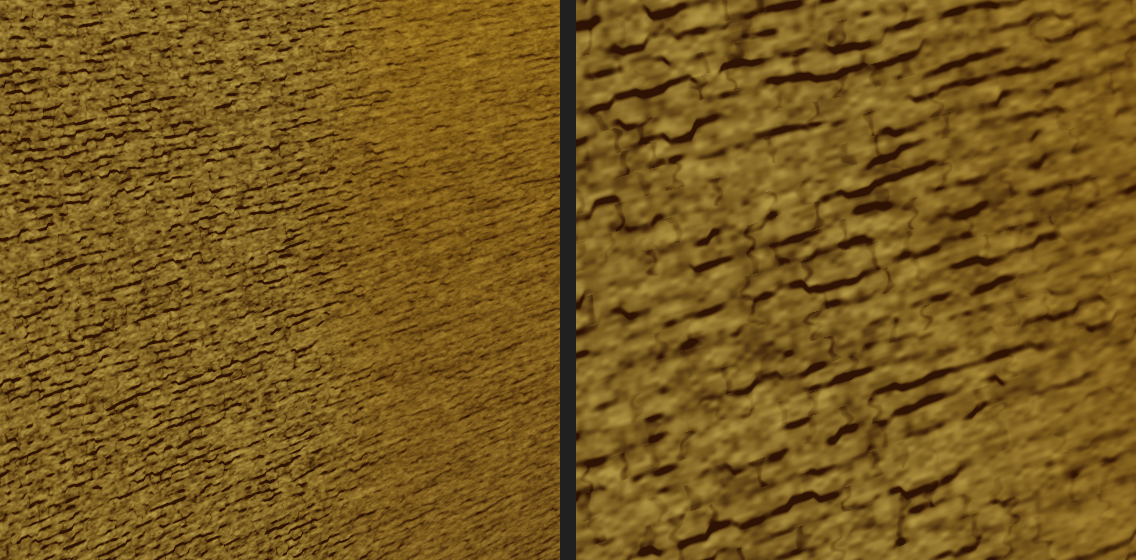
Left: the whole. Right: its middle third, enlarged.
Give the GLSL for this texture, as a WebGL 2 fragment shader.

```glsl
#version 300 es
precision highp float;
// Coarse mustard cloth: slanted rows of yarn that fan out toward the lower right.
// Rows come from a bent coordinate; noise along each row opens short dark gaps
// between the yarns, and finer noise adds stitches, fuzz and uneven light.
uniform vec2 u_resolution;
out vec4 fragColor;

float hash(vec2 cell) {
    uvec2 q = uvec2(ivec2(cell)) * uvec2(1597334673u, 3812015801u);
    uint h = (q.x ^ q.y) * 1597334673u;
    h = (h ^ (h >> 15)) * 2246822519u;
    h ^= h >> 13;
    return float(h >> 8) / 16777216.0;
}

float noise(vec2 p) {
    vec2 i = floor(p), f = fract(p);
    f = f * f * (3.0 - 2.0 * f);
    return mix(mix(hash(i), hash(i + vec2(1, 0)), f.x),
               mix(hash(i + vec2(0, 1)), hash(i + vec2(1, 1)), f.x), f.y);
}

// Noise that runs along one row and is unrelated to its neighbours.
float rowNoise(float along, float row) {
    float i = floor(along), f = smoothstep(0.0, 1.0, along - i);
    return mix(hash(vec2(i, row)), hash(vec2(i + 1.0, row)), f);
}

vec3 clothColour(float tone) {
    vec3 shade = vec3(0.18, 0.07, 0.01);
    vec3 body = vec3(0.475, 0.355, 0.11);
    vec3 lit = vec3(0.69, 0.58, 0.25);
    return tone < 0.5 ? mix(shade, body, tone * 2.0) : mix(body, lit, tone * 2.0 - 1.0);
}

void main() {
    vec2 p = gl_FragCoord.xy / u_resolution;

    // Rows rise to the right, more steeply near the bottom.
    float bend = p.y - p.x * (0.06 + 0.4 * (1.0 - p.y)) - 0.1 * p.x * p.x;
    float along = p.x + 0.12 * p.y;
    float rows = bend * 54.0 + 0.5 * (noise(vec2(along * 14.0, bend * 20.0)) - 0.5);

    // The weave is open on the left and tight on the right.
    float openness = 1.0 - smoothstep(0.48, 0.76, p.x + 0.08 * (noise(p * 9.0) - 0.5));

    // Yarn profile, with the gap line jumping up and down from stitch to stitch.
    float gapRow = floor(rows + 0.5);
    float stepAlong = along * 60.0 + 7.0 * hash(vec2(gapRow, 33.0));
    float stepCell = floor(stepAlong);
    float stepHeight = mix(hash(vec2(stepCell, gapRow + 300.0)), hash(vec2(stepCell + 1.0, gapRow + 300.0)),
                           smoothstep(0.65, 1.0, stepAlong - stepCell)) - 0.5;
    float gapOffset = rows - gapRow - 0.42 * stepHeight;
    float yarn = -cos(6.2832 * gapOffset);

    // Short ragged dashes of varied depth; only some are really dark.
    float dashes = 0.4 * rowNoise(along * 22.0, gapRow) + 0.6 * rowNoise(along * 74.0, gapRow + 700.0);
    float patches = noise(vec2(along * 9.0, bend * 16.0) + 40.0);
    float ragged = noise(vec2(along * 130.0, bend * 150.0) + 77.0);
    float depth = dashes + 0.22 * (patches - 0.5) + 0.3 * (ragged - 0.5);
    float gap = smoothstep(0.36, 0.86, depth);
    gap *= 1.0 - smoothstep(0.02, 0.13 + 0.16 * dashes, abs(gapOffset));

    // Short seams between neighbouring stitches of one row.
    float yarnRow = floor(rows);
    float stitch = along * 50.0 + hash(vec2(yarnRow, 91.0)) + 0.5 * (ragged - 0.5);
    float seamOffset = abs(fract(stitch) - 0.5);
    float seam = 1.0 - smoothstep(0.03, 0.18, seamOffset);
    seam *= smoothstep(0.35, 0.9, hash(vec2(floor(stitch), yarnRow + 150.0)));

    // Fuzz stretched along the rows, rounded puffs, and streaks where it is tight.
    float fuzz = 0.5 * noise(vec2(along * 105.0, bend * 170.0))
               + 0.5 * noise(vec2(along * 210.0, bend * 270.0) + 17.0) - 0.5;
    float puffs = noise(vec2(along * 64.0, rows * 1.6) + 63.0) - 0.5;
    float streaks = noise(vec2(along * 14.0, bend * 110.0) + 29.0) - 0.5;

    float tone = 0.59;
    tone += mix(0.05, 0.07, openness) * yarn;
    tone += mix(0.48, 0.78, openness) * fuzz;
    tone += mix(0.16, 0.28, openness) * puffs;
    tone += mix(0.2, 0.13, openness) * streaks;
    tone -= mix(0.24, 0.8, openness) * gap;
    tone -= mix(0.06, 0.24, openness) * seam;

    // Broad light: a little brighter toward the top, dim at the lower right.
    tone += 0.05 * (p.y - 0.5) + 0.04 * (noise(p * 5.0 + 5.0) - 0.5) - 0.05 * (1.0 - openness);
    tone += 0.07 * smoothstep(0.45, 0.0, distance(p, vec2(0.8, 1.0)));
    tone -= 0.05 * smoothstep(0.5, 1.0, p.x) * (1.0 - p.y);

    // The tight side is slightly warmer, most of all at the top.
    vec3 colour = clothColour(clamp(tone, 0.0, 1.0));
    vec3 warmth = mix(vec3(1.02, 0.99, 0.98), vec3(1.04, 0.98, 0.68), p.y);
    colour *= mix(vec3(1.0, 1.01, 1.06), warmth, 1.0 - openness);
    fragColor = vec4(colour, 1.0);
}
```
